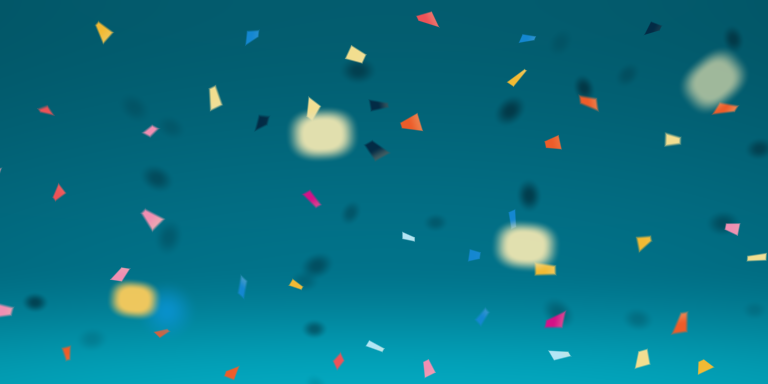
Reproduce this background procedurally as a WebGL 2 fragment shader.

```glsl
#version 300 es
precision highp float;

#define CONFETTI_COUNT 46
#define SHADOW_COUNT 24
#define BOKEH_COUNT 4
#define CONFETTI_SIZE vec2(0.021, 0.0115)
#define SHADOW_SIZE vec2(0.048, 0.036)
#define BOKEH_SIZE vec2(0.092, 0.070)
#define EDGE_BLUR 0.0035
#define SHADOW_STRENGTH 0.72
#define HORIZON 0.32

uniform vec2 u_resolution;
out vec4 fragColor;

const vec3 WALL_TOP = vec3(0.01, 0.355, 0.425);
const vec3 WALL_LOW = vec3(0.005, 0.445, 0.535);
const vec3 FLOOR = vec3(0.01, 0.645, 0.735);
const vec3 SHADOW = vec3(0.005, 0.16, 0.21);
const vec3 CREAM = vec3(0.91, 0.89, 0.69);
const vec3 AMBER = vec3(0.96, 0.79, 0.36);
const vec3 BLUE_GLOW = vec3(0.04, 0.58, 0.84);

// Paper colours, the most frequent first
const vec3 PAPER[9] = vec3[9](
    vec3(0.93, 0.36, 0.16), vec3(0.83, 0.07, 0.53), vec3(0.93, 0.32, 0.34),
    vec3(0.95, 0.73, 0.20), vec3(0.94, 0.56, 0.70), vec3(0.95, 0.87, 0.56),
    vec3(0.08, 0.53, 0.82), vec3(0.70, 0.90, 0.96), vec3(0.01, 0.17, 0.27));

// Integer hash: three values from 0 to 1
vec3 hash3(int index, int salt) {
    uvec3 v = uvec3(index, salt, index + 31 * salt) * 1664525u + 1013904223u;
    for (int k = 0; k < 2; k++) {
        v.x += v.y * v.z;
        v.y += v.z * v.x;
        v.z += v.x * v.y;
        v ^= v >> 16u;
    }
    return vec3(v >> 16u) / 65535.0;
}

// Evenly spread positions in the unit square
vec2 spread(int index, vec2 start) {
    return fract(start + float(index) * vec2(0.7549, 0.5698));
}

vec2 rotate(vec2 p, float angle) {
    float c = cos(angle), s = sin(angle);
    return vec2(c * p.x + s * p.y, c * p.y - s * p.x);
}

// Angle that favours the horizontal
float tilt(float r) {
    float s = 2.0 * r - 1.0;
    return 1.57 * s * abs(s);
}

vec3 backdrop(vec2 uv) {
    vec3 wall = mix(WALL_LOW, WALL_TOP, smoothstep(0.2, 1.0, uv.y));
    vec3 color = mix(FLOOR, wall, smoothstep(-0.03, HORIZON, uv.y));
    float side = 2.0 * uv.x - 1.0;
    return color * (1.02 - 0.06 * side * side);
}

vec3 addShadows(vec3 color, vec2 p, float aspect) {
    for (int i = 0; i < SHADOW_COUNT; i++) {
        vec3 a = hash3(i, 1), b = hash3(i, 2);
        vec2 center = spread(i, vec2(0.12, 0.3)) + 0.15 * (a.xy - 0.5);
        vec2 size = SHADOW_SIZE * mix(0.75, 1.15, b.x);
        vec2 q = rotate(p - center * vec2(aspect, 0.9), tilt(a.z)) / size;
        float cover = 1.0 - smoothstep(0.1, 1.0, length(q));
        color = mix(color, SHADOW, cover * SHADOW_STRENGTH * mix(0.2, 1.0, b.y));
    }
    return color;
}

// Sheared, tapered quads with a light sheen along their length
vec3 addConfetti(vec3 color, vec2 p, float aspect, float pixel) {
    for (int i = 0; i < CONFETTI_COUNT; i++) {
        vec3 a = hash3(i, 3), b = hash3(i, 4), c = hash3(i, 5);
        vec2 center = spread(i, vec2(0.55, 0.07)) + 0.12 * (a.xy - 0.5);
        vec2 size = CONFETTI_SIZE * mix(vec2(0.65, 0.55), vec2(1.3, 1.35), b.xy);
        vec2 q = rotate(p - center * vec2(aspect, 1.0), tilt(a.z));
        q.x += (b.z - 0.5) * 1.3 * q.y;
        float along = clamp(q.x / size.x, -1.0, 1.0);
        float width = size.y * (1.0 + (c.x - 0.5) * 1.1 * along);
        float d = max(abs(q.x) - size.x, abs(q.y) - width);
        float blur = max(EDGE_BLUR * mix(0.7, 1.6, c.y * c.y), 0.7 * pixel);
        vec3 paper = PAPER[min(int(9.0 * pow(c.z, 1.25)), 8)];
        paper = mix(paper, CREAM, 0.3 * b.x * smoothstep(-0.2, 1.0, along));
        color = mix(color, paper, 1.0 - smoothstep(-blur, blur, d));
    }
    return color;
}

// Large pieces far out of focus, one of them amber beside a blue glow
vec3 addBokeh(vec3 color, vec2 p, float aspect) {
    for (int i = 0; i < BOKEH_COUNT; i++) {
        vec3 a = hash3(i, 6);
        bool amber = i == 1;
        vec2 offset = p - spread(i, vec2(0.42, 0.65)) * vec2(aspect, 1.0);
        float glow = 1.0 - smoothstep(0.0, 0.085, length(offset - vec2(0.085, -0.03)));
        color = mix(color, BLUE_GLOW, amber ? 0.8 * glow : 0.0);
        vec2 size = BOKEH_SIZE * (amber ? 0.76 : mix(0.9, 1.05, a.x));
        vec2 q = abs(rotate(offset, i == 2 ? 0.7 : 0.2 * (a.y - 0.5))) / size;
        float radius = pow(pow(q.x, 2.6) + pow(q.y, 2.6), 1.0 / 2.6);
        float cover = 1.0 - smoothstep(0.48, 1.05, radius);
        color = mix(color, amber ? AMBER : CREAM, cover * (i == 2 ? 0.68 : 0.97));
    }
    return color;
}

void main() {
    float aspect = u_resolution.x / u_resolution.y;
    vec2 p = gl_FragCoord.xy / u_resolution.y;
    vec3 color = backdrop(gl_FragCoord.xy / u_resolution);
    color = addShadows(color, p, aspect);
    color = addConfetti(color, p, aspect, 1.0 / u_resolution.y);
    color = addBokeh(color, p, aspect);
    fragColor = vec4(color, 1.0);
}
```
